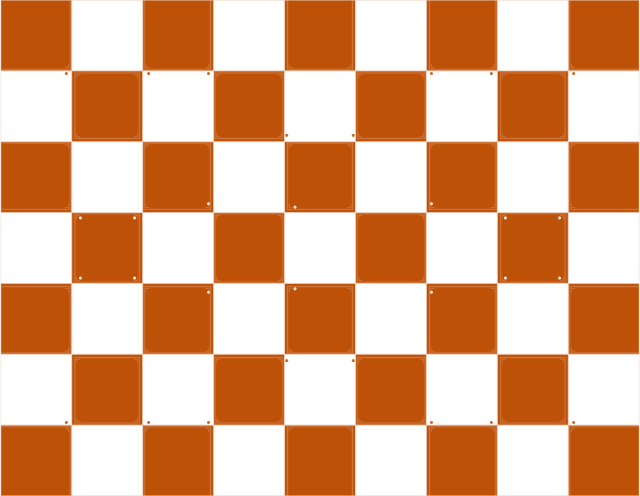
A Shadertoy shader for this pattern:

```glsl
// Orange and white checkerboard, nine by seven, with fine inset frames and corner specks.

const vec2 BOARD = vec2(9.02, 7.0);            // cells across and down the canvas
const vec3 WHITE = vec3(1.0);
const vec3 ORANGE = vec3(0.745, 0.318, 0.03);
const vec3 TAN = vec3(0.82, 0.50, 0.29);
const vec3 PALE = vec3(0.93, 0.80, 0.72);

// Frame insets by folded column and row; negative hides a side
const float COLUMN_INNER[5] = float[5](0.042, 0.022, 0.042, 0.046, 0.020);
const float COLUMN_OUTER[5] = float[5](0.042, 0.020, 0.022, 0.046, -0.10);
const float ROW_INNER[4] = float[4](0.018, 0.045, 0.046, 0.022);
const float ROW_OUTER[4] = float[4](0.018, 0.020, 0.030, -0.10);

// Speck centres in cells, measured from the middle of the board
const vec2 SPECKS[7] = vec2[7](
    vec2(0.469, 1.590), vec2(1.571, 0.624), vec2(2.614, 0.424), vec2(3.376, 0.424),
    vec2(1.571, 2.462), vec2(2.415, 2.462), vec2(3.575, 2.462));

// Antialiased coverage of the region where dist is negative
float cover(float dist, float pixel) {
    return clamp(0.5 - dist / pixel, 0.0, 1.0);
}

float line(float dist, float halfWidth, float pixel) {
    return cover(abs(dist) - halfWidth, pixel);
}

float speck(vec2 p, vec2 centre, float pixel) {
    return cover(length(p - centre) - 0.021, pixel);
}

vec2 frameInset(ivec2 cell, vec2 local) {
    return vec2(local.x < 0.0 ? COLUMN_INNER[cell.x] : COLUMN_OUTER[cell.x],
                local.y < 0.0 ? ROW_INNER[cell.y] : ROW_OUTER[cell.y]);
}

// Orange tile with a frame line and a short bracket in each corner
vec3 tileColour(vec2 edge, vec2 inset, float pixel) {
    vec2 frame = edge - inset;
    vec2 bracket = frame - 0.024;
    float frameLine = line(min(frame.x, frame.y), 0.008, pixel);
    float halo = line(min(frame.x, frame.y), 0.016, pixel);
    float arm = cover(max(bracket.x, bracket.y) - 0.05, pixel);
    float corner = arm * line(min(bracket.x, bracket.y), 0.008, pixel);
    return mix(ORANGE, TAN, max(max(0.75 * frameLine, 0.25 * halo), 0.65 * corner));
}

void mainImage(out vec4 fragColor, in vec2 fragCoord) {
    float pixel = BOARD.y / iResolution.y;
    vec2 board = (fragCoord / iResolution.xy - 0.5) * BOARD;

    // Fold the board about its middle, then split it into cells
    vec2 folded = abs(board);
    vec2 cell = min(floor(folded + 0.5), vec2(4.0, 3.0));
    vec2 local = folded - cell;
    vec2 edge = 0.5 - abs(local);
    bool isOrange = mod(cell.x + cell.y, 2.0) > 0.5;

    vec3 colour = WHITE;
    if (isOrange) colour = tileColour(edge, frameInset(ivec2(cell), local), pixel);

    // Pale seam where the two colours meet
    colour = mix(colour, PALE, line(min(edge.x, edge.y), 0.007, pixel));

    // Specks take the colour opposite to their cell
    float specks = board.x < 0.0 ? speck(folded, vec2(0.352, 0.577), pixel) : 0.0;
    for (int i = 0; i < 7; i++) specks = max(specks, speck(folded, SPECKS[i], pixel));
    colour = mix(colour, isOrange ? WHITE : ORANGE, 0.85 * specks);

    // Thin white margin at the sides
    colour = mix(WHITE, colour, cover(folded.x - 4.5, pixel));
    fragColor = vec4(colour, 1.0);
}
```
